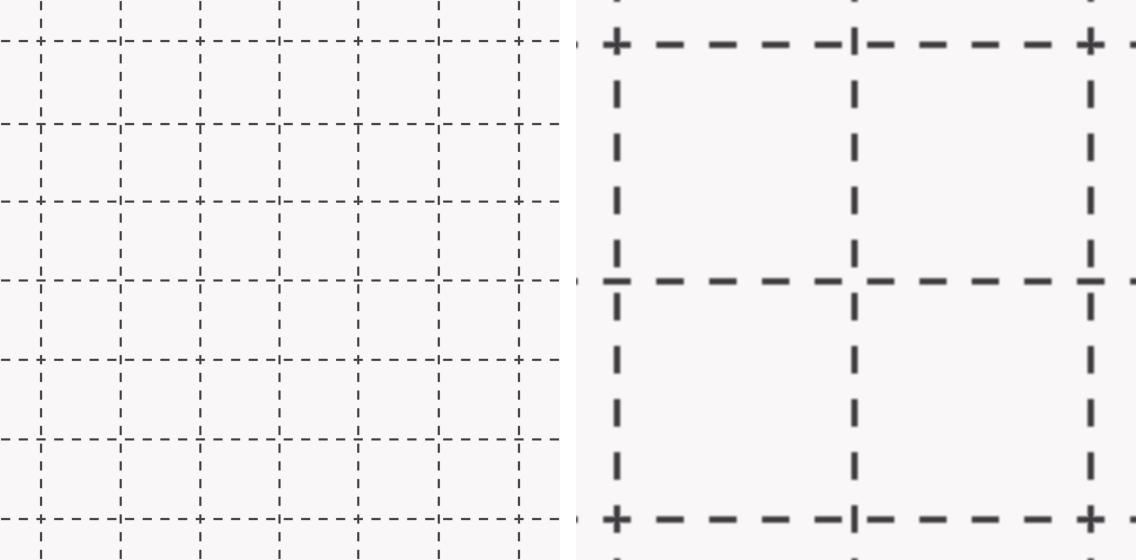
Left, the full canvas; right, a detail of the centre.
Give the GLSL for this pattern, as a WebGL 1 fragment shader.

```glsl
precision highp float;
// Dashed square grid in charcoal on pale paper, with slightly uneven line spacing.

uniform vec2 u_resolution;

const vec3 PAPER = vec3(0.975, 0.969, 0.973);
const vec3 INK = vec3(0.245, 0.237, 0.245);
const float FIRST_LINE = 0.0733;      // distance of the first line from the left and top
const float PITCH = 0.14225;          // spacing of the lines
const float LINE_WIDTH = 0.0038;
const float DASHES_PER_CELL = 4.5;    // crossings alternate between dash and gap
const float DASH_FILL = 0.52;         // inked part of each dash period
const float EDGE_SOFTNESS = 0.0014;
const float COLUMN_DRIFT = -0.018;    // largest column shift, in cells
const float DRIFT_COLUMN = 4.0;       // column where that shift peaks
const float ROW_DRIFT = 0.042;        // shift of the second row, fading downwards

// Soft coverage of a band around zero distance.
float band(float dist, float halfWidth) {
  float soft = max(EDGE_SOFTNESS, 0.75 / min(u_resolution.x, u_resolution.y));
  return 1.0 - smoothstep(-soft, soft, dist - halfWidth);
}

// Dashes along a line; the position is measured in cells.
float dashes(float along) {
  float period = PITCH / DASHES_PER_CELL;
  float dist = abs(fract(along * DASHES_PER_CELL + 0.5) - 0.5) * period;
  return band(dist, 0.5 * DASH_FILL * period);
}

float columnShift(float x) {
  float d = x - DRIFT_COLUMN;
  return COLUMN_DRIFT * exp(-d * d);
}

float rowShift(float row) {
  return ROW_DRIFT * exp(1.0 - max(row, 1.0)) * step(0.5, row);
}

void main() {
  // Cell coordinates, counted from the upper left crossing.
  vec2 uv = gl_FragCoord.xy / u_resolution;
  vec2 cell = (vec2(uv.x, 1.0 - uv.y) - FIRST_LINE) / PITCH;

  // Columns and the dashes across them drift together.
  cell.x -= columnShift(cell.x);
  float columnDist = abs(cell.x - floor(cell.x + 0.5)) * PITCH;

  // Rows drift on their own, leaving the vertical dashes in place.
  float row = floor(cell.y + 0.5);
  float rowDist = abs(cell.y - row - rowShift(row)) * PITCH;

  float vertical = band(columnDist, 0.5 * LINE_WIDTH) * dashes(cell.y);
  float horizontal = band(rowDist, 0.5 * LINE_WIDTH) * dashes(cell.x);
  gl_FragColor = vec4(mix(PAPER, INK, max(vertical, horizontal)), 1.0);
}
```
